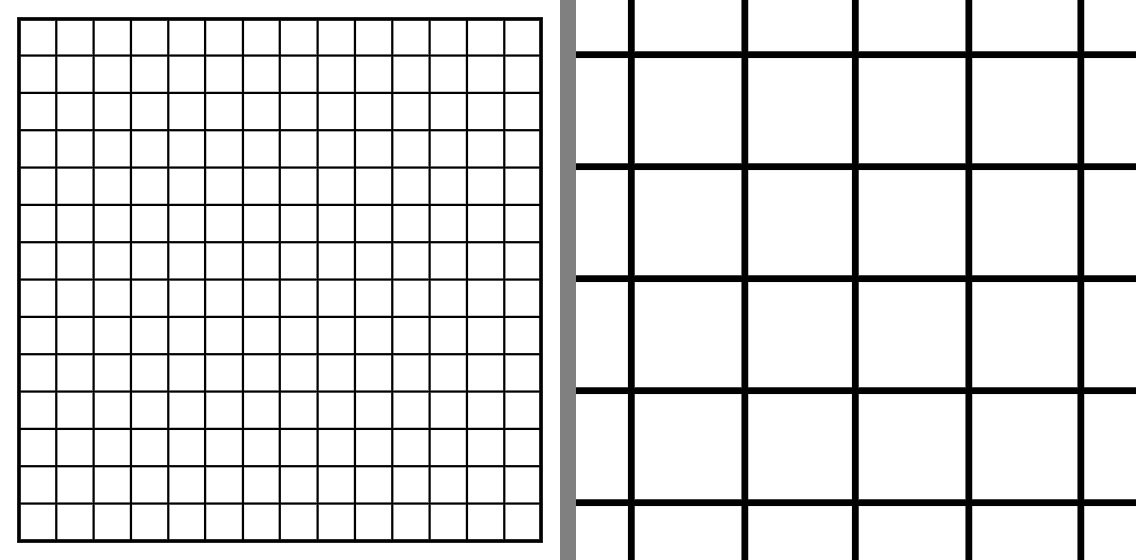
Left: the whole. Right: its middle third, enlarged.
Give the GLSL for this pattern, as a WebGL 2 fragment shader.

```glsl
#version 300 es
precision highp float;
// A 14 by 14 grid of thin black lines in a heavier square frame on white.
// Each pixel measures its distance to the nearest inner line on each axis
// and to the frame, then turns those distances into ink coverage.

uniform vec2 u_resolution;
out vec4 fragColor;

// Share of a pixel covered by a stroke whose centre line is dist away.
float strokeCoverage(float dist, float halfWidth, float pixel) {
    return clamp((halfWidth - dist) / pixel + 0.5, 0.0, 1.0);
}

// Signed distance to a centred square.
float squareDistance(vec2 p, float halfSize) {
    vec2 q = abs(p) - halfSize;
    return max(q.x, q.y);
}

void main() {
    float pixel = 1.0 / min(u_resolution.x, u_resolution.y);
    vec2 p = (gl_FragCoord.xy - 0.5 * u_resolution) * pixel;

    // Nearest of the 13 inner lines on each axis, spaced 1/15 apart
    vec2 index = clamp(floor(p * 15.0 + 0.5), -6.0, 6.0);

    // Slight drift of the ruling; two columns sit a hair to the left
    vec2 drift = vec2(0.0005, 0.0008);
    if (index.x == -2.0 || index.x == 0.0) drift.x = -0.0004;
    vec2 lineDist = abs(p - drift - index / 15.0);

    float inner = max(strokeCoverage(lineDist.x, 0.00202, pixel),
                      strokeCoverage(lineDist.y, 0.00202, pixel));

    // Frame, with the inner lines trimmed to its extent
    float edge = squareDistance(p, 0.4661);
    float frame = strokeCoverage(abs(edge), 0.0033, pixel);
    inner *= strokeCoverage(edge, 0.0, pixel);

    float ink = max(inner, frame);
    vec3 paper = vec3(1.0);
    vec3 black = vec3(0.005);
    fragColor = vec4(mix(paper, black, ink), 1.0);
}
```
